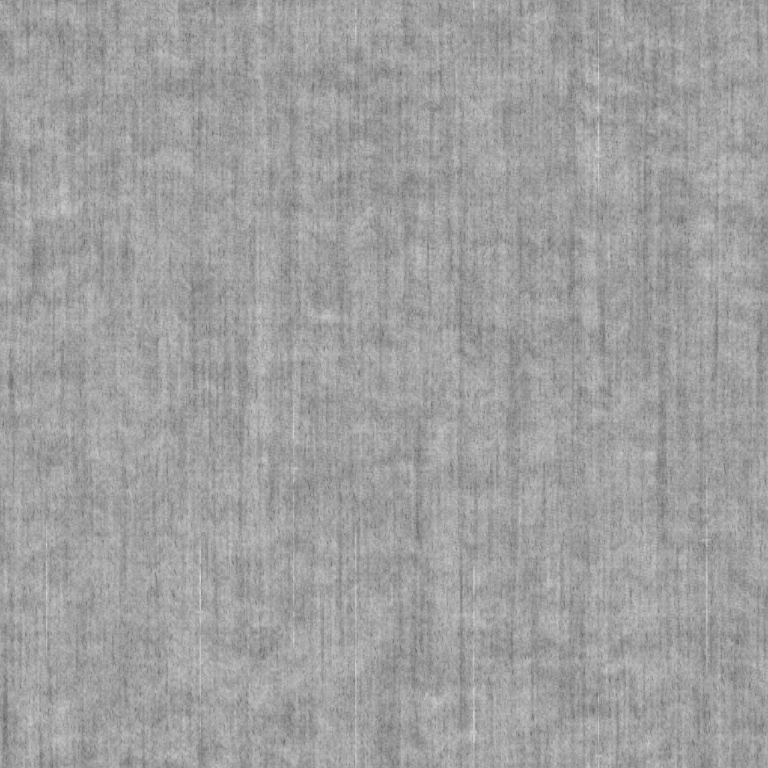
A Shadertoy shader for this texture:

```glsl
const float BASE_GRAY = 0.637;

float hash(vec2 p) {
    return fract(sin(dot(p, vec2(127.1, 311.7))) * 43758.5453);
}

// Value noise centred on zero
float noise(vec2 p) {
    vec2 cell = floor(p);
    vec2 f = fract(p);
    f = f * f * (3.0 - 2.0 * f);
    float low = mix(hash(cell), hash(cell + vec2(1, 0)), f.x);
    float high = mix(hash(cell + vec2(0, 1)), hash(cell + vec2(1, 1)), f.x);
    return mix(low, high, f.y) - 0.5;
}

float fbm(vec2 p, int octaves) {
    float sum = 0.0;
    float amplitude = 1.0;
    for (int i = 0; i < octaves; i++) {
        sum += amplitude * noise(p);
        p = p * 2.03 + 17.3;
        amplitude *= 0.65;
    }
    return sum;
}

// Small flat cross-grain patches, stepped between neighbouring strips
float figure(vec2 uv) {
    float shift = 0.022 * noise(vec2(uv.x * 60.0, uv.y * 3.0));
    vec2 p = vec2(uv.x, uv.y + shift);
    float strength = 1.0 + 0.6 * noise(uv * vec2(14.0, 6.0) + 40.0);
    return strength * fbm(p * vec2(26.0, 52.0), 3);
}

// Thin dark line running lengthwise, kept where the noise peaks
float darkFibre(vec2 uv, vec2 scale, float seed) {
    return smoothstep(0.20, 0.42, noise(uv * scale + seed));
}

// Long straight fibres running along the board
float fibres(vec2 uv) {
    float broad = 0.040 * noise(uv * vec2(48.0, 1.5) + 11.0);
    float medium = 0.050 * noise(uv * vec2(130.0, 3.0) + 23.0);
    float fine = 0.060 * noise(uv * vec2(300.0, 12.0) + 37.0);
    float dark = 0.045 * darkFibre(uv, vec2(150.0, 6.0), 71.0);
    dark += 0.045 * darkFibre(uv, vec2(230.0, 18.0), 83.0);
    return broad + medium + fine - dark;
}

// Short, slightly leaning pores, one candidate per cell
float pores(vec2 uv, vec2 grid, float density, float seed) {
    vec2 p = uv * grid;
    p.x += 0.9 * noise(uv * vec2(35.0, 50.0) + seed);
    vec2 cell = floor(p);
    vec2 centre = 0.3 + 0.4 * vec2(hash(cell + seed), hash(cell + seed + 5.3));
    vec2 d = fract(p) - centre;
    d.x += d.y * 0.8 * (hash(cell + seed + 9.1) - 0.3);
    float shape = 1.0 - smoothstep(0.4, 1.0, length(d / vec2(0.24, 0.42)));
    return shape * step(hash(cell + seed + 2.7), density);
}

// Thin pale line with occasional soft crossing ticks
float paleLine(vec2 uv, float id, float pixel) {
    float x = (id + 0.15 + 0.7 * hash(vec2(id, 3.1))) / 7.0;
    float start = hash(vec2(id, 8.4));
    float span = mix(0.10, 0.45, hash(vec2(id, 5.9)));
    float along = fract(uv.y - start);
    float ends = smoothstep(0.0, 0.03, along) * (1.0 - smoothstep(span - 0.02, span, along));
    float dx = abs(uv.x - x);
    float line = 1.0 - smoothstep(0.0002, 0.0004 + pixel * 0.8, dx);
    line *= 0.65 + 0.9 * noise(vec2(id * 9.0, uv.y * 110.0));

    float row = uv.y * 32.0;
    float dy = abs(fract(row) - 0.5) / 32.0;
    float tick = 1.0 - smoothstep(0.0006, 0.0020 + pixel, dy + dx * 0.15);
    tick *= 1.0 - smoothstep(0.001, 0.011, dx);
    tick *= step(0.78, hash(vec2(floor(row), id)));
    return ends * max(line, 0.6 * tick);
}

void mainImage(out vec4 fragColor, in vec2 fragCoord) {
    vec2 uv = fragCoord / iResolution.xy;
    float pixel = 1.0 / iResolution.y;

    // Very slight waviness of the grain
    vec2 grain = uv;
    grain.x += 0.0015 * noise(uv * vec2(5.0, 4.0));

    float gray = BASE_GRAY;
    gray += 0.080 * figure(grain);
    gray += fibres(grain);

    // Crisp surface grain
    gray += 0.080 * noise(uv * vec2(380.0, 210.0) + 91.0);
    gray += 0.085 * noise(uv * vec2(510.0, 470.0) + 53.0);
    gray -= 0.070 * pores(grain, vec2(200.0, 100.0), 0.26, 13.0);
    gray -= 0.055 * pores(grain, vec2(150.0, 50.0), 0.16, 29.0);

    // Scattered pale lines
    for (int i = 0; i < 7; i++) {
        gray += 0.15 * paleLine(uv, float(i), pixel);
    }

    fragColor = vec4(vec3(clamp(gray, 0.0, 1.0)), 1.0);
}
```
